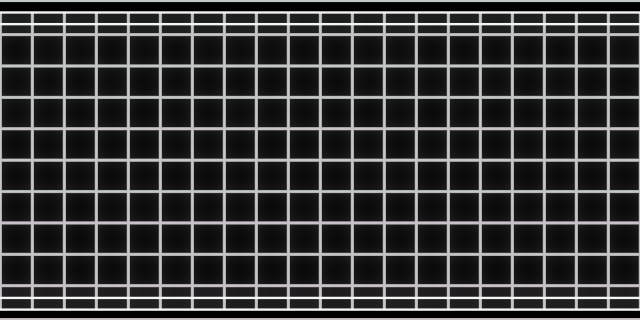
This pattern is drawn by a Shadertoy shader. Its source:

```glsl
// Pale bevelled grid over softly shaded black tiles, framed by narrow rails.

// Lengths are in canvas heights.
const float COLUMN_PITCH = 0.1;
const float COLUMN_SHIFT = 0.001;
const float ROW_PITCH = 0.0981;
const float GRID_MIDDLE = 0.4995;
const float HALF_ROWS = 4.0;          // tile rows on each side of the middle
const float BAR_HALF = 0.0054;
const float BAR_CORE_HALF = 0.0037;
const float RAIL_HALF = 0.0037;
const vec2 RAIL_BOTTOM = vec2(0.0325, 0.0690);  // outer, inner
const vec2 RAIL_TOP = vec2(0.9610, 0.9245);
const float BORDER_BOTTOM = 0.0060;
const float BORDER_TOP = 0.9935;

const float BAR_RIM = 0.57;
const float BAR_CORE = 0.78;
const float RAIL_WHITE = 0.96;
const float TILE_DARK = 0.043;
const float TILE_GLOW = 0.05;
const float STRIP_SHADE = 0.135;
const float TILE_VARIATION = 0.008;
const vec3 COOL_TINT = vec3(0.975, 1.015, 0.99);
const vec3 WARM_TINT = vec3(1.015, 0.975, 1.01);

float hash(vec2 cell) {
    vec3 h = fract(cell.xyx * vec3(0.1031, 0.1030, 0.0973));
    h += dot(h, h.yzx + 33.33);
    return fract((h.x + h.y) * h.z);
}

// Antialiased coverage where signed distance d is negative.
float cover(float d, float pixel) {
    return clamp(0.5 - d / pixel, 0.0, 1.0);
}

// Grey bar with a darker rim on both sides.
float bevelBar(float d, float pixel) {
    float rim = cover(d - BAR_HALF, pixel) * BAR_RIM;
    return mix(rim, BAR_CORE, cover(d - BAR_CORE_HALF, pixel));
}

void mainImage(out vec4 fragColor, in vec2 fragCoord) {
    float pixel = 1.0 / iResolution.y;
    vec2 p = fragCoord * pixel;
    vec2 grid = vec2((p.x - COLUMN_SHIFT) / COLUMN_PITCH,
                     (p.y - GRID_MIDDLE) / ROW_PITCH);
    vec2 cell = floor(grid);
    vec2 local = 2.0 * fract(grid) - 1.0;

    // Tiles brighten toward their corners; the end strips are flatter.
    float inStrip = step(HALF_ROWS, abs(grid.y));
    float tile = TILE_DARK + TILE_GLOW * dot(local, local);
    float strip = STRIP_SHADE - 0.02 * (1.0 - local.x * local.x);
    float shade = mix(tile, strip, inStrip);
    shade += TILE_VARIATION * (hash(cell) - 0.5);
    vec3 tileTint = mix(WARM_TINT, COOL_TINT, smoothstep(0.0, 1.0, p.y));
    vec3 color = shade * tileTint * tileTint;

    // Upright and level bars, each level bar with its own faint tint.
    float column = abs(grid.x - round(grid.x)) * COLUMN_PITCH;
    float nearestRow = clamp(round(grid.y), -HALF_ROWS, HALF_ROWS);
    float row = abs(grid.y - nearestRow) * ROW_PITCH;
    vec3 rowTint = mix(COOL_TINT, WARM_TINT, hash(vec2(nearestRow, 7.0)));
    color = max(color, vec3(bevelBar(column, pixel)));
    color = max(color, bevelBar(row, pixel) * rowTint);

    // Black bands beyond the outer rails.
    float outside = max(RAIL_BOTTOM.x - p.y, p.y - RAIL_TOP.x);
    color *= cover(outside, pixel);

    // White rails and the pale canvas borders.
    vec2 railGap = min(abs(p.y - RAIL_BOTTOM), abs(p.y - RAIL_TOP));
    float rail = cover(min(railGap.x, railGap.y) - RAIL_HALF, pixel);
    color = mix(color, vec3(RAIL_WHITE), rail);
    float border = min(p.y - BORDER_BOTTOM, BORDER_TOP - p.y);
    color = mix(color, BAR_CORE * tileTint, cover(border, pixel));

    fragColor = vec4(color, 1.0);
}
```
